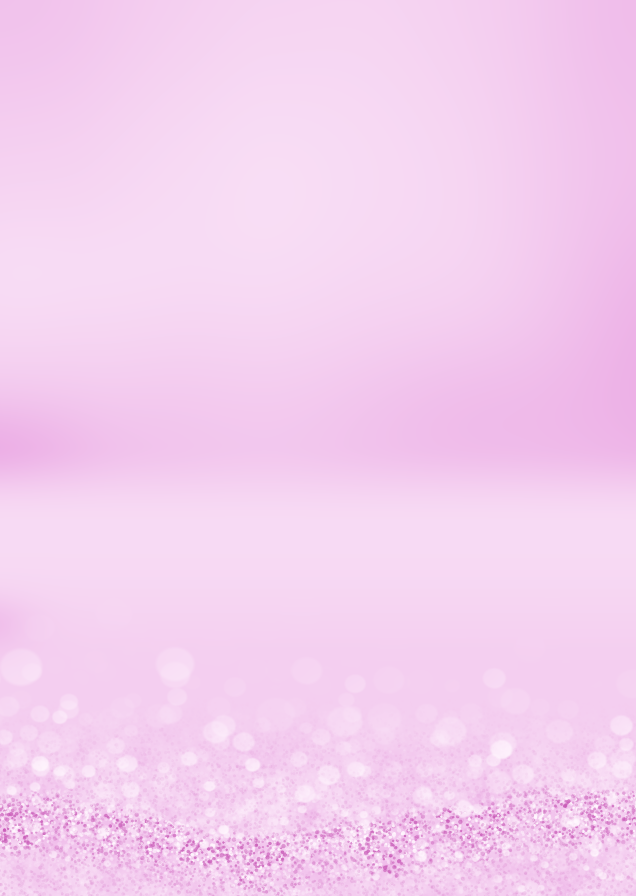
This background is drawn by a Shadertoy shader. Its source:

```glsl
// Soft pink studio backdrop above a floor of blurred lights and fine glitter.
#define LIGHT vec3(0.974, 0.876, 0.962)
#define DEEP vec3(0.910, 0.620, 0.880)
#define MAGENTA vec3(0.780, 0.340, 0.710)
#define SPARK vec3(1.000, 0.970, 0.995)
#define HORIZON 0.462
#define BOKEH_LAYERS 8
#define BOKEH_STRENGTH 0.95
#define GRAIN_SIZE 0.0070

float hash(vec2 p) {
    return fract(sin(dot(p, vec2(127.1, 311.7))) * 43758.5453);
}

vec2 hash2(vec2 p) {
    return vec2(hash(p), hash(p + 37.2));
}

float noise(vec2 p) {
    vec2 i = floor(p), f = fract(p);
    f = f * f * (3.0 - 2.0 * f);
    return mix(mix(hash(i), hash(i + vec2(1, 0)), f.x),
               mix(hash(i + vec2(0, 1)), hash(i + vec2(1, 1)), f.x), f.y);
}

float glow(vec2 p, vec2 center, vec2 size) {
    vec2 d = (p - center) / size;
    return exp(-dot(d, d));
}

// Depth of pink on the wall: 0 is light, 1 is deep
float wallTone(vec2 uv) {
    float tone = 0.22;
    tone += 0.24 * glow(uv, vec2(0.0, 1.0), vec2(0.22, 0.16));
    tone += 0.30 * glow(uv, vec2(1.0, 1.0), vec2(0.20, 0.22));
    tone -= 0.17 * glow(uv, vec2(0.42, 0.79), vec2(0.34, 0.17));
    tone -= 0.12 * glow(uv, vec2(0.05, 0.69), vec2(0.25, 0.08));
    tone += 0.48 * glow(uv, vec2(1.05, 0.60), vec2(0.18, 0.19));
    tone += 0.19 * glow(uv, vec2(0.74, 0.54), vec2(0.17, 0.10));
    tone += 0.46 * glow(uv, vec2(-0.05, 0.495), vec2(0.20, 0.06));
    tone += 0.15 * glow(uv, vec2(0.45, 0.50), vec2(0.80, 0.10));
    return tone + 0.05 * (noise(uv * vec2(7.0, 4.0)) - 0.5);
}

float floorTone(vec2 uv) {
    float tone = mix(0.27, 0.08, smoothstep(0.24, 0.40, uv.y));
    return tone + 0.33 * glow(uv, vec2(-0.03, 0.305), vec2(0.08, 0.03));
}

// One layer of scattered discs, kept inside a sloping band
float bokeh(vec2 p, float cell, float bandY, float seed, float pixel) {
    float dark = 1.0;
    vec2 id = floor(p / cell);
    for (int y = -1; y <= 1; y++)
    for (int x = -1; x <= 1; x++) {
        vec2 c = id + vec2(x, y);
        vec2 center = (c + 0.15 + 0.7 * hash2(c + seed)) * cell;
        float radius = cell * mix(0.20, 0.40, hash(c + seed + 11.0));
        vec2 q = (p - center) * vec2(0.95, 1.08);
        float d = length(q);
        float soft = 0.6 * pixel + radius * 0.10;
        float disc = 1.0 - smoothstep(radius - soft, radius + soft, d);
        float shade = 0.82 + 0.18 * dot(q, vec2(0.6, -0.8)) / radius;
        float offset = (center.y + 0.06 * (center.x - 0.2) - bandY) / 0.045;
        float power = pow(hash(c + seed + 23.0), 2.6) * exp(-offset * offset);
        dark *= 1.0 - BOKEH_STRENGTH * power * disc * shade;
    }
    return 1.0 - dark;
}

// Tiny flecks on a turned grid: x is coverage, y is a random value
vec2 grain(vec2 p, float size, float seed, float pixel) {
    vec2 q = mat2(0.8, 0.6, -0.6, 0.8) * p / size;
    vec2 id = floor(q);
    vec2 center = 0.35 + 0.3 * hash2(id + seed);
    float d = length(fract(q) - center), soft = 0.6 * pixel / size;
    return vec2(1.0 - smoothstep(0.34 - soft, 0.34 + soft, d), hash(id + seed + 5.0));
}

void mainImage(out vec4 fragColor, in vec2 fragCoord) {
    vec2 uv = fragCoord / iResolution.xy;
    vec2 p = fragCoord / iResolution.y;
    float pixel = 1.0 / iResolution.y;

    // Wall and floor meet in a blurred horizon
    float wall = smoothstep(HORIZON - 0.050, HORIZON + 0.042, uv.y);
    float tone = mix(floorTone(uv), wallTone(uv), wall);

    // Uneven pink among the lights
    float sparkle = 1.0 - smoothstep(0.08, 0.23, uv.y);
    float mottle = noise(p * 32.0) * 0.6 + noise(p * 95.0) * 0.4;
    tone += sparkle * 0.55 * (mottle - 0.46);
    vec3 color = mix(LIGHT, DEEP, clamp(tone, 0.0, 1.0));

    // Glitter ridge, high at both sides and broken into patches
    float top = 0.066 + 0.050 * smoothstep(0.35, 1.0, uv.x)
              + 0.042 * (1.0 - smoothstep(0.08, 0.38, uv.x));
    top += 0.016 * (noise(p * 30.0) - 0.5);
    float ridge = smoothstep(top - 0.075, top - 0.025, uv.y)
                * (1.0 - smoothstep(top - 0.012, top + 0.012, uv.y));
    ridge *= 0.45 + 0.75 * smoothstep(0.25, 0.70, noise(p * 48.0 + 7.0));
    color = mix(color, DEEP, 0.22 * ridge);
    for (int i = 0; i < 4; i++) {
        float k = float(i);
        vec2 fleck = grain(p + k * 0.13, GRAIN_SIZE * pow(0.82, k), k * 19.0, pixel);
        float cover = fleck.x * min(ridge + 0.20 * sparkle, 1.0);
        color = mix(color, MAGENTA, cover * 0.80 * smoothstep(0.62, 1.0, fleck.y));
        color = mix(color, SPARK, cover * 0.90 * (1.0 - smoothstep(0.0, 0.33, fleck.y)));
    }

    // Blurred lights: large and faint far away, small and bright near below
    for (int i = 0; i < BOKEH_LAYERS; i++) {
        float t = float(i) / float(BOKEH_LAYERS - 1);
        float cell = mix(0.058, 0.013, pow(t, 0.65));
        float light = bokeh(p, cell, mix(0.235, 0.055, t), float(i) * 53.0, pixel);
        color = mix(color, SPARK, light * mix(0.75, 1.0, smoothstep(0.0, 0.4, t)));
    }

    fragColor = vec4(color, 1.0);
}
```
